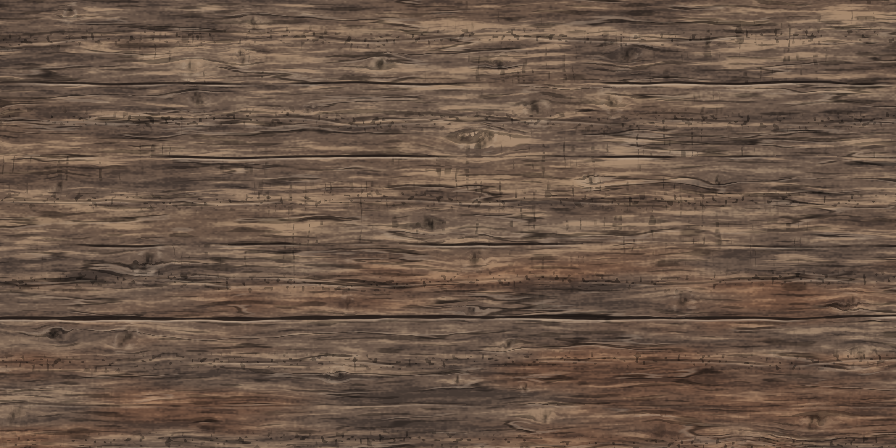
This texture is drawn by a WebGL 1 fragment shader. Its source:

```glsl
precision highp float;
uniform vec2 u_resolution;

float hash(vec2 p) {
  return fract(sin(dot(p, vec2(127.1, 311.7))) * 43758.5453);
}

float noise(vec2 p) {
  vec2 i = floor(p), f = fract(p);
  f = f * f * (3.0 - 2.0 * f);
  return mix(mix(hash(i), hash(i + vec2(1.0, 0.0)), f.x),
             mix(hash(i + vec2(0.0, 1.0)), hash(i + 1.0), f.x), f.y);
}

float fbm(vec2 p) {
  float sum = 0.0, amp = 0.5;
  for (int i = 0; i < 4; i++) {
    sum += amp * noise(p);
    p = p * 2.03 + 17.3;
    amp *= 0.5;
  }
  return sum / 0.9375;
}

// Depth of a seam below the top edge; half steps are splits inside a board
float seamDepth(float k) {
  return 0.18 * k - 0.003 - 0.008 * cos(3.14159 * k);
}

void main() {
  vec2 p = gl_FragCoord.xy / u_resolution.y;
  p.y = 1.0 - p.y;
  float pixel = 1.0 / u_resolution.y;

  // Hairline seams, one open gap, and faint splits between them
  float board = 0.0, gap = 0.0, lip = 0.0, ragged = 0.0;
  for (int i = 0; i < 12; i++) {
    float k = float(i) * 0.5;
    float inner = 2.0 * fract(k);
    float open = 1.0 - step(0.1, abs(k - 4.0));
    float bend = (fbm(vec2(p.x * 3.5, k * 9.7)) - 0.5) * mix(0.018, 0.035, inner);
    float d = p.y - seamDepth(k) - bend;
    if (inner < 0.5 && d > 0.0) board = k;
    float along = fbm(vec2(p.x * 7.0, k * 5.3 + 3.0));
    float width = mix(0.0016 * along, 0.011 * max(along - 0.3, 0.06), open);
    float shown = mix(smoothstep(0.3, 0.6, along), 1.0, open) * (1.0 - 0.55 * inner);
    shown *= 1.0 - 0.6 * step(4.6, k);
    gap = max(gap, shown * (1.0 - smoothstep(width, width + 1.2 * pixel, abs(d))));
    float edge = smoothstep(0.001, 0.003, d - width)
               * (1.0 - smoothstep(0.003, 0.008, d - width));
    lip = max(lip, edge * shown * smoothstep(0.2, 0.6, noise(vec2(p.x * 12.0, k * 3.1))));
    ragged = max(ragged, inner * exp(-pow(d / 0.018, 2.0)));
  }
  float redBoard = smoothstep(0.54, 0.61, p.y + 0.05 * (fbm(p * vec2(2.0, 9.0)) - 0.5));

  // Scattered smudged knots, which part the grain around them
  vec2 grain = p;
  grain.y += 0.026 * (fbm(p * vec2(3.0, 8.0) + board * 7.1) - 0.5);
  grain.y += 0.007 * (fbm(p * vec2(14.0, 28.0)) - 0.5);
  float knot = 0.0, halo = 0.0;
  vec2 cellSize = vec2(0.26, 0.09);
  for (int j = -1; j <= 1; j++) {
    for (int i = -1; i <= 1; i++) {
      vec2 cell = floor(p / cellSize) + vec2(float(i), float(j));
      float size = mix(0.008, 0.024, hash(cell + 8.3));
      float present = step(0.52, hash(cell + 2.7));
      vec2 center = vec2(hash(cell + 4.1), 0.25 + 0.5 * hash(cell + 6.9));
      vec2 d = p - (cell + center) * cellSize;
      d.x += 0.8 * d.y * (hash(cell + 1.9) - 0.5);
      d += 0.02 * (vec2(fbm(p * 60.0), fbm(p * 60.0 + 31.0)) - 0.5);
      float r = length(d * vec2(1.2, 0.75)) / size;
      grain.y -= present * 0.7 * d.y * exp(-dot(d, d * vec2(0.3, 1.0)) / (size * size * 2.5));
      float flecks = smoothstep(0.25, 0.7, noise(p * vec2(170.0, 100.0)));
      knot = max(knot, present * (0.3 + 0.7 * flecks) * (1.0 - smoothstep(0.1, 1.1, r)));
      halo = max(halo, present * exp(-pow((r - 1.3) / 0.35, 2.0)) * hash(cell + 5.5));
    }
  }

  // Long fibres from broad bands down to hairlines
  vec2 shift = vec2(board * 3.7, board * 1.9);
  float bands = fbm(grain * vec2(2.2, 24.0) + shift);
  float fibres = fbm(grain * vec2(9.0, 105.0) + shift);
  float hairs = noise(grain * vec2(38.0, 250.0) + shift);
  float grit = noise(p * vec2(170.0, 250.0));
  float patches = fbm(p * vec2(3.5, 9.0) + shift);
  float tone = 0.54 + 0.7 * (bands - 0.5) + 0.95 * (fibres - 0.5) + 0.34 * (hairs - 0.5)
             + 0.26 * (grit - 0.5) + 0.3 * (patches - 0.5) - 0.07 * redBoard;

  // Weathered wood colours
  vec3 umber = vec3(0.28, 0.225, 0.195);
  vec3 brown = vec3(0.415, 0.33, 0.273);
  vec3 tan = vec3(0.58, 0.475, 0.38);
  vec3 pale = vec3(0.72, 0.635, 0.55);
  vec3 color = mix(umber, brown, smoothstep(0.05, 0.52, tone));
  color = mix(color, tan, smoothstep(0.47, 0.95, tone));
  float stain = smoothstep(0.35, 0.7, fbm(p * vec2(2.2, 12.0) + 41.0));
  color *= mix(vec3(1.0), vec3(1.04, 0.95, 0.90), redBoard * stain);
  color = mix(color, vec3(dot(color, vec3(0.35))), 0.12 * (1.0 - stain));

  // Bare splinters, mostly along the ragged splits
  float bare = smoothstep(0.6, 0.74, fibres + 0.1 * ragged + 0.3 * (patches - 0.5));
  color = mix(color, vec3(0.70, 0.575, 0.46), 0.5 * bare * (1.0 - 0.5 * redBoard));
  color = mix(color, pale, 0.4 * halo * smoothstep(0.3, 0.7, hairs));

  // Thin broken growth lines, dark with a lighter side
  float contour = fbm(grain * vec2(2.6, 32.0) + shift + 23.0) - 0.5;
  float broken = smoothstep(0.42, 0.62, noise(grain * vec2(9.0, 45.0) + 3.0));
  float darkLine = broken * (1.0 - smoothstep(0.006, 0.028, abs(contour)));
  float lightLine = broken * (1.0 - smoothstep(0.006, 0.028, abs(contour - 0.045)));
  color = mix(color, pale, 0.3 * lightLine);
  color *= 1.0 - 0.38 * darkLine;

  // Dark checks along the grain, ragged scars across it, and pits
  float checks = smoothstep(0.7, 0.84, noise(grain * vec2(14.0, 185.0) + 9.0 + shift));
  vec2 across = p + 0.012 * (vec2(fbm(p * 26.0), fbm(p * 26.0 + 7.0)) - 0.5);
  float scars = smoothstep(0.72, 0.9, noise(across * vec2(160.0, 24.0) + 5.0))
              * smoothstep(0.45, 0.62, patches) * (1.0 - 0.75 * redBoard);
  float pits = ragged * smoothstep(0.7, 0.85, noise(across * vec2(140.0, 170.0)));
  color *= 1.0 - 0.27 * checks;
  color *= 1.0 - 0.3 * scars * smoothstep(0.2, 0.7, hairs);
  color *= 1.0 - 0.4 * pits;
  color *= 1.0 - 0.45 * knot;

  // Worn lips and open gaps
  color = mix(color, pale, 0.7 * lip);
  color = mix(color, vec3(0.11, 0.085, 0.075), 0.85 * gap);
  gl_FragColor = vec4(color, 1.0);
}
```
